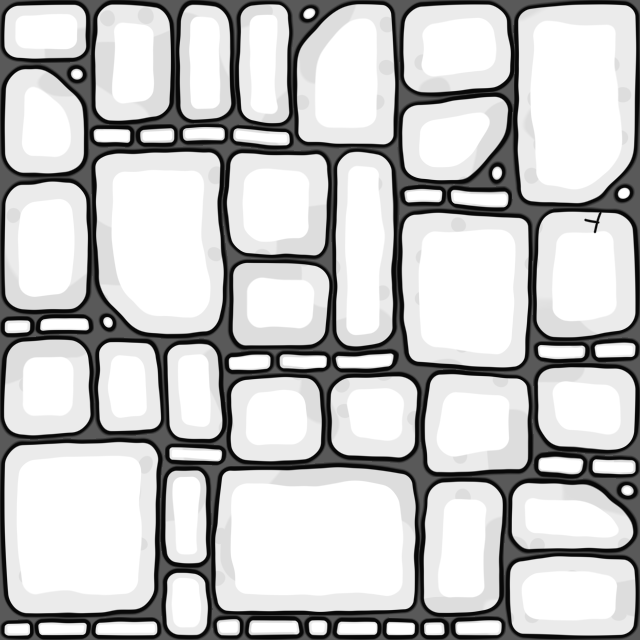
A three.js fragment shader for this texture:

```glsl
// Hand-inked wall of irregular white stones with pale marker shading and grey mortar.
varying vec2 vUv;

#define GRID vec2(5.0, 4.0)
#define JITTER 0.7
#define GAP 0.0046
#define LINE 0.0054
#define SOFT 0.0013
#define BAND 0.028
#define CHAMFER 0.062
#define WOBBLE 0.008
#define INK 0.03
#define MORTAR 0.35
#define SHADE 0.922
#define OVERLAP 0.865

float hash(vec2 v) {
  vec3 q = fract(v.xyx * 0.1031);
  q += dot(q, q.yzx + 33.33);
  return fract((q.x + q.y) * q.z);
}

float noise(vec2 p) {
  vec2 i = floor(p), f = fract(p);
  f = f * f * (3.0 - 2.0 * f);
  return mix(mix(hash(i), hash(i + vec2(1, 0)), f.x),
             mix(hash(i + vec2(0, 1)), hash(i + 1.0), f.x), f.y);
}

float inside(float d) { return 1.0 - smoothstep(-SOFT, SOFT, d); }

float segment(vec2 p, vec2 a, vec2 b) {
  vec2 e = b - a;
  return length(p - a - e * clamp(dot(p - a, e) / dot(e, e), 0.0, 1.0));
}

// Joint through a lattice vertex: vertical at even vertices, horizontal at odd ones.
float joint(vec2 v) {
  bool upright = mod(v.x + v.y, 2.0) < 0.5;
  float k = upright ? v.x : v.y;
  float n = upright ? GRID.x : GRID.y;
  bool border = k < 0.5 || k > n - 0.5;
  return (k + (border ? 0.0 : (hash(v + 11.0) - 0.5) * JITTER)) / n;
}

// Block of a lattice cell as left, bottom, right, top.
vec4 block(vec2 c) {
  float a = joint(c), b = joint(c + vec2(1, 0));
  float d = joint(c + vec2(0, 1)), e = joint(c + 1.0);
  return mod(c.x + c.y, 2.0) < 0.5 ? vec4(a, b, e, d) : vec4(d, a, b, e);
}

// Rounded box, with one corner optionally cut off to make room for a pebble.
float stone(vec2 p, vec2 b, float r, vec2 corner, bool cut) {
  vec2 q = abs(p) - b + r;
  float d = length(max(q, 0.0)) + min(max(q.x, q.y), 0.0) - r;
  if (!cut) return d;
  float slope = (dot(p, corner) - b.x - b.y + CHAMFER) * 0.7071;
  float h = max(0.02 - abs(d - slope), 0.0);
  return max(d, slope) + h * h * 12.0;
}

void main() {
  // Hand wobble, fading out at the canvas border
  vec2 rim = smoothstep(0.0, 0.05, min(vUv, 1.0 - vUv));
  vec2 coarse = vec2(noise(vUv * 9.0), noise(vUv * 9.0 + 40.0)) - 0.5;
  vec2 fine = vec2(noise(vUv * 38.0), noise(vUv * 38.0 + 70.0)) - 0.5;
  vec2 uv = vUv + rim * WOBBLE * (1.5 * coarse + 0.4 * fine);

  // Find the block that holds this point
  vec4 r = vec4(0, 0, 1, 1);
  vec2 id = vec2(0);
  for (int j = -1; j <= 1; j++) {
    for (int i = -1; i <= 1; i++) {
      vec2 c = floor(uv * GRID) + vec2(float(i), float(j));
      bool valid = all(greaterThanEqual(c, vec2(0))) && all(lessThan(c, GRID));
      vec4 k = block(c);
      if (valid && all(greaterThanEqual(uv, k.xy)) && all(lessThan(uv, k.zw))) {
        r = k;
        id = c;
      }
    }
  }

  // Split large or long blocks; some first lose a thin strip of small stones
  for (int i = 0; i < 4; i++) {
    vec2 size = r.zw - r.xy;
    float ratio = max(size.x, size.y) / min(size.x, size.y);
    bool strip = i == 0 && size.y > 0.16 && hash(id + 5.3) > 0.72;
    bool large = size.x * size.y > 0.036 && hash(id + 8.1) < 0.6;
    if (strip || large || ratio > 3.2) {
      bool across = !strip && size.x * 1.2 > size.y;
      vec4 q = across ? r : r.yxwz;
      float x = across ? uv.x : uv.y;
      float t = strip ? 0.036 / size.y : mix(0.34, 0.66, hash(id + 2.7));
      float cut = mix(q.x, q.z, t);
      if (x < cut) q.z = cut; else q.x = cut;
      id += x < cut ? vec2(17.3, 5.1) : vec2(3.7, 29.9);
      r = across ? q : q.yxwz;
    }
  }

  // Tapered, slightly barrel-shaped stone
  vec2 b = (r.zw - r.xy) * 0.5 - GAP;
  vec2 p = uv - (r.xy + r.zw) * 0.5;
  vec2 n = (p / b).yx;
  vec2 taper = (vec2(hash(id + 1.9), hash(id + 6.4)) - 0.5) * 0.09;
  p *= 1.0 + taper * n + 0.045 * n * n;
  float small = min(b.x, b.y);
  vec2 corner = sign(vec2(hash(id + 3.3), hash(id + 9.2)) - 0.5);
  bool cut = small > 0.05 && hash(id + 4.6) > 0.66;
  float d = stone(p, b, min(mix(0.016, 0.034, hash(id + 7.7)), small * 0.6), corner, cut);
  float core = stone(p, b, min(0.05, small * 0.75), corner, cut);
  float pebble = length(p - corner * (b - 0.0135)) - 0.0115;
  if (cut && pebble < d) { d = pebble; core = pebble; small = 0.011; }

  // Marker band along the edge, with darker overlapping dabs
  float width = min(BAND, small * 0.45) * mix(0.75, 1.25, noise(uv * 13.0 + id));
  float band = inside(-core - width);
  vec2 cell = floor(uv * 16.0);
  vec2 dab = (cell + 0.3 + 0.4 * vec2(hash(cell), hash(cell + 50.0))) / 16.0;
  float dots = inside(length(uv - dab) - 0.012) * step(0.66, hash(cell + 90.0));
  float patches = smoothstep(0.63, 0.66, noise(uv * 10.0 + id * 3.0));
  float tone = mix(1.0, mix(SHADE, OVERLAP, max(dots, patches)), band);

  // Mortar, ink outline and an occasional crack
  float mortar = mix(0.15, MORTAR, smoothstep(0.002, 0.0065, d));
  tone = mix(mortar, tone, inside(d));
  float outline = abs(d) - LINE * 0.5 * mix(0.75, 1.3, noise(uv * 14.0));
  if (small > 0.06 && hash(id + 12.5) > 0.86) {
    vec2 k = p - vec2(0.02, b.y);
    float crack = min(segment(k, vec2(0.008, 0.0), vec2(-0.004, -0.032)),
                      segment(k, vec2(-0.018, -0.014), vec2(0.003, -0.018)));
    outline = min(outline, crack - 0.0018);
  }
  gl_FragColor = vec4(vec3(mix(tone, INK, inside(outline))), 1.0);
}
```
